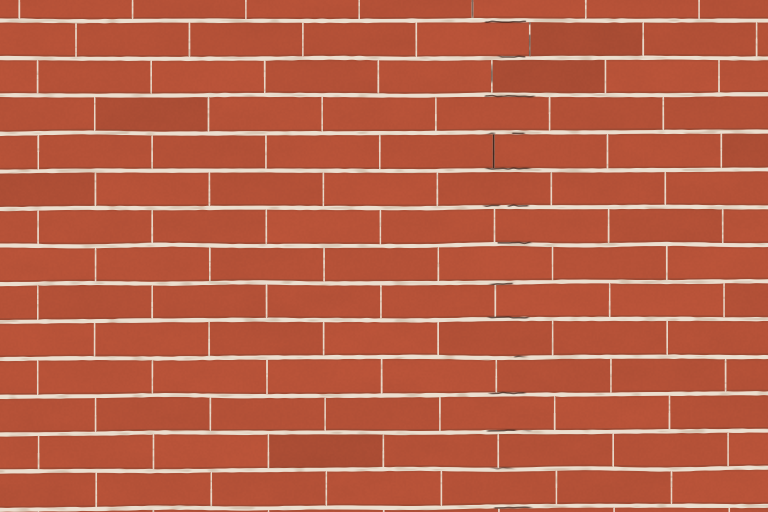
A Shadertoy shader for this texture:

```glsl
// Wall of long red bricks in running bond with thin cream mortar and a faint settlement crack.

#define COURSES 13.67        // brick courses in the canvas height
#define BRICK_LENGTH 3.025   // brick pitch, in course heights
#define BED_HALF 0.054       // half width of the horizontal joints
#define HEAD_HALF 0.022      // half width of the vertical joints
#define CRACK_X 0.663        // crack position across the canvas
#define CRACKED_ROW 4.0      // course whose vertical joint has opened
#define BRICK vec3(0.712, 0.320, 0.218)
#define SHADOW vec3(0.585, 0.285, 0.200)
#define MORTAR vec3(0.920, 0.870, 0.810)
#define GRIME vec3(0.740, 0.640, 0.550)
#define CRACK vec3(0.230, 0.130, 0.100)

float hash(vec2 p) {
    vec3 q = fract(vec3(p.xyx) * 0.1031);
    q += dot(q, q.yzx + 33.33);
    return fract((q.x + q.y) * q.z);
}

float noise(vec2 p) {
    vec2 i = floor(p), f = fract(p);
    f = f * f * (3.0 - 2.0 * f);
    return mix(mix(hash(i), hash(i + vec2(1, 0)), f.x),
               mix(hash(i + vec2(0, 1)), hash(i + vec2(1, 1)), f.x), f.y);
}

// Coverage of a line at distance d from its centre, smoothed over one pixel.
float line(float d, float halfWidth, float pixel) {
    return clamp((halfWidth - abs(d)) / pixel + 0.5, 0.0, 1.0);
}

void mainImage(out vec4 fragColor, in vec2 fragCoord) {
    vec2 uv = fragCoord / iResolution.xy;
    float pixel = COURSES / iResolution.y;
    float x = fragCoord.x * pixel;
    float depth = 1.0 - uv.y;

    // Courses count downward; they tilt a little more toward the bottom.
    float v = depth * COURSES + 0.453 + 0.09 * (uv.x - 0.5) * depth;
    float joint = floor(v + 0.5);
    float wobble = 0.05 * (noise(vec2(x * 0.45, joint * 7.3)) - 0.5);
    float bedDist = v - joint - wobble;
    float row = bedDist < 0.0 ? joint - 1.0 : joint;

    // Half-brick bond; the two top courses are set further left.
    float pitch = BRICK_LENGTH + 0.0036 * row;
    float start = 1.015 + 0.5 * pitch * mod(row, 2.0);
    start += row < 1.5 ? -0.5 : 0.04 * (hash(vec2(row, 3.0)) - 0.5);
    float u = (x - start) / pixel * pixel / pitch;
    float headIndex = floor(u + 0.5);
    float headDist = (u - headIndex) * pitch;
    vec2 brickId = vec2(floor(u) + 20.0, row + 5.0);

    // Brick face: tone per brick, a few darker ones, soft mottling and grain.
    float tone = 1.0 + 0.035 * (hash(brickId) - 0.5);
    tone -= 0.06 * step(0.92, hash(brickId + 41.7));
    tone += 0.025 * (noise(vec2(x * 1.3, v * 2.5)) - 0.5);
    tone += 0.025 * (noise(vec2(x, v) * 22.0) - 0.5);
    vec3 color = BRICK * tone;

    // Shaded arrises, stronger on the lower edge of each brick.
    float arris = line(abs(bedDist) - BED_HALF - 0.02, 0.025, pixel);
    color = mix(color, SHADOW, arris * (bedDist < 0.0 ? 0.75 : 0.3));

    // Mortar with slightly ragged edges and grimy patches.
    float rough = noise(vec2(x * 5.0, joint * 9.1)) - 0.5;
    float bed = line(bedDist, BED_HALF + 0.016 * rough, pixel);
    float head = line(headDist, HEAD_HALF + 0.006 * rough, pixel);
    float grime = smoothstep(0.5, 1.0, noise(vec2(x * 3.0, v * 14.0)));
    color = mix(color, mix(MORTAR, GRIME, 0.45 * grime), max(bed, head * 0.95));

    // Hairline gaps along the bed joints where the crack crosses them.
    float nearCrack = exp(-pow((uv.x - CRACK_X) / 0.036, 2.0));
    float gap = smoothstep(0.42, 0.62, nearCrack * noise(vec2(x * 2.6, joint * 5.7)) * 1.5);
    float gapSide = hash(vec2(joint, 8.0)) < 0.7 ? -1.0 : 1.0;
    float ragged = 0.03 * (noise(vec2(x * 7.0, joint)) - 0.5);
    color = mix(color, CRACK, 0.75 * gap * line(bedDist - gapSide * 0.04 - ragged, 0.02, pixel));

    // One opened vertical joint, and partly darkened ones near the top.
    float opened = row == CRACKED_ROW ? 0.95
                 : step(row, 2.5) * 0.6 * smoothstep(0.35, 0.7, noise(vec2(row * 3.1, v * 4.0)));
    opened *= step(abs(uv.x - CRACK_X), 0.06) * (1.0 - bed);
    color = mix(color, CRACK, opened * line(headDist, HEAD_HALF, pixel));

    fragColor = vec4(color, 1.0);
}
```
